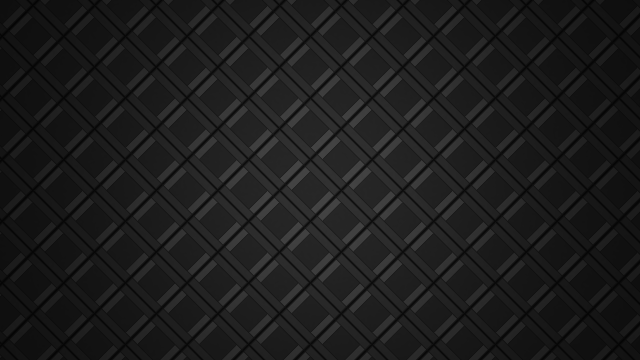
This pattern is drawn by a Shadertoy shader. Its source:

```glsl
// Charcoal diagonal plaid: crossing bands around dark squares, lit from the centre.

// Antialiased mask of a stripe with the given half width around distance zero.
float stripe(float dist, float halfWidth, float soft) {
    return 1.0 - smoothstep(halfWidth - soft, halfWidth + soft, abs(dist));
}

// Gradient noise for the faint cloth variation.
vec2 gradientAt(vec2 cell) {
    float angle = 6.2832 * fract(sin(dot(cell, vec2(127.1, 311.7))) * 4375.5);
    return vec2(cos(angle), sin(angle));
}

float gradientNoise(vec2 p) {
    vec2 i = floor(p), f = fract(p), e = vec2(1.0, 0.0);
    vec2 s = f * f * (3.0 - 2.0 * f);
    float low = mix(dot(gradientAt(i), f), dot(gradientAt(i + e), f - e), s.x);
    float high = mix(dot(gradientAt(i + e.yx), f - e.yx), dot(gradientAt(i + 1.0), f - 1.0), s.x);
    return mix(low, high, s.y);
}

void mainImage(out vec4 fragColor, in vec2 fragCoord) {
    vec2 p = (fragCoord - 0.5 * iResolution.xy) / iResolution.y;

    // Diagonal lattice: x crosses the falling bands, y the rising ones.
    vec2 q = p - vec2(-0.0266, 0.0567);
    vec2 lattice = vec2(q.x + q.y, q.x - q.y) / 0.1713;
    vec2 d = abs(fract(lattice + 0.5) - 0.5);
    float soft = 5.0 / iResolution.y;

    // Dark squares, bright rising bars, then falling bands laid over them.
    float falling = stripe(d.x, 0.195, soft);
    float rising = stripe(d.y, 0.195, soft);
    float tone = mix(0.128, 0.225, rising);
    tone = mix(tone, 0.162, falling);

    // Seams along the middle of each band.
    tone = mix(tone, 0.105, stripe(d.y, 0.043, soft));
    tone = mix(tone, 0.115, stripe(d.x, 0.030, soft));
    float seam = max(stripe(d.x, 0.014, soft), stripe(d.y, 0.018, soft));
    tone = mix(tone, 0.045, seam);

    // Thin outlines on the band edges.
    float outline = stripe(d.x - 0.195, 0.010, soft);
    outline = max(outline, stripe(d.y - 0.195, 0.008, soft) * (1.0 - falling));
    tone = mix(tone, 0.075, 0.75 * outline);

    // Soft central light and slight cloth variation.
    float light = 0.38 + 0.80 * exp(-2.6 * dot(p, p));
    tone *= light * (1.0 + 0.03 * gradientNoise(p * 90.0));
    fragColor = vec4(vec3(tone), 1.0);
}
```
